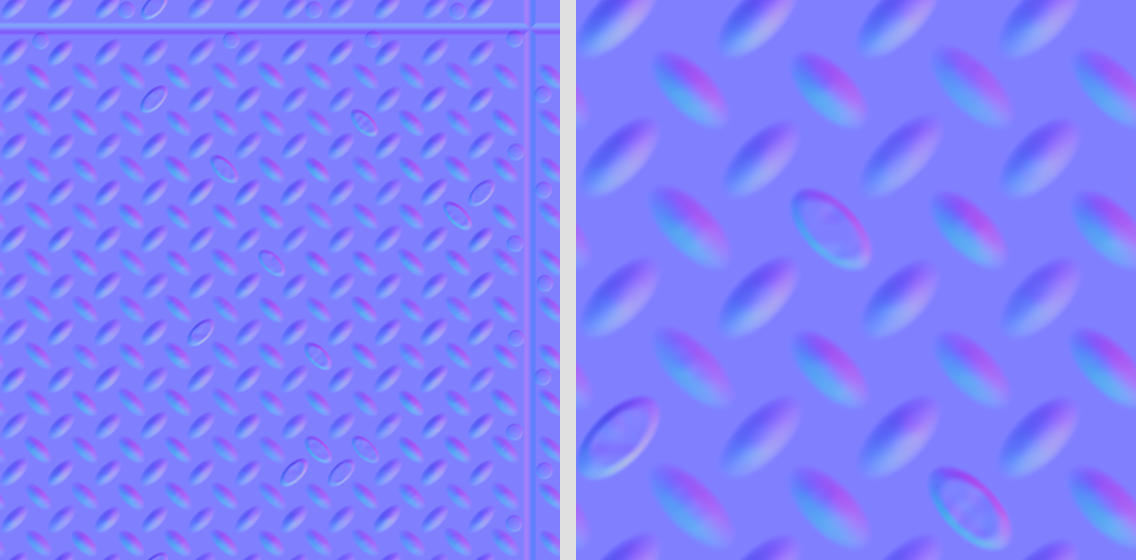
Left, the full canvas; right, a detail of the centre.
This texture map is drawn by a Shadertoy shader. Its source:

```glsl
// Tangent-space normal map of worn diamond tread plate with riveted seams.
// A height field (lens bumps, grooves, rivets) is summed in tread-cell units,
// then differentiated and packed as a normal with green pointing down.

const float CELLS        = 12.0;               // tread repeats per side
const vec2  RISING_POS   = vec2(0.31, 0.125);  // bump centres within a cell
const vec2  FALLING_POS  = vec2(0.82, 0.63);
const vec2  TREAD_RADII  = vec2(0.39, 0.185);  // half length, half width
const float TREAD_HEIGHT = 0.053;
const float WORN_SHARE   = 0.07;               // part of bumps pressed flat
const float DENT_AMOUNT  = 0.28;
const vec2  SEAM_POS     = vec2(11.355, 0.617); // from the top left
const float SEAM_WIDTH   = 0.135;
const float SEAM_DEPTH   = 0.026;
const float RIVET_RADIUS = 0.19;
const float RIVET_HEIGHT = 0.034;
const float RIVET_JITTER = 0.06;
const float SLOPE_STEP   = 0.02;

float hash(vec2 p) {
    return fract(sin(dot(p, vec2(127.1, 311.7))) * 43758.5453);
}

float noise(vec2 p) {
    vec2 i = floor(p), f = fract(p);
    f = f * f * (3.0 - 2.0 * f);
    return mix(mix(hash(i), hash(i + vec2(1, 0)), f.x),
               mix(hash(i + vec2(0, 1)), hash(i + vec2(1, 1)), f.x), f.y);
}

// Dome over the unit disc; flatness turns it into a steep-edged plateau.
float dome(vec2 p, float flatness) {
    float t = max(1.0 - dot(p, p), 0.0);
    return mix(t * t, 0.5 * smoothstep(0.0, 0.6, t), flatness);
}

// One diagonal bump per cell; lean is +1 for rising, -1 for falling.
float tread(vec2 g, vec2 center, float lean) {
    vec2 id = floor(g - center + 0.5);
    vec2 local = g - center - id;
    id = mod(id, CELLS);

    // Bumps that would cross a seam are left out.
    bool onSeam = lean > 0.0 ? id.x > CELLS - 1.5 : id.y < 0.5;
    if (onSeam) return 0.0;

    vec2 seed = id + 17.0 * lean;
    float r1 = hash(seed), r2 = hash(seed + 31.3), r3 = hash(seed + 57.9);
    local += 0.03 * (vec2(r1, r2) - 0.5);
    vec2 axis = normalize(vec2(1.0, -lean));
    vec2 q = vec2(dot(local, axis), dot(local, vec2(-axis.y, axis.x)));
    q /= TREAD_RADII * (0.94 + 0.12 * vec2(r2, r3));

    float worn = step(1.0 - WORN_SHARE, r3);
    float dents = DENT_AMOUNT * (0.5 + worn) * (noise(g * 9.0 + 40.0 * r1) - 0.5);
    return TREAD_HEIGHT * (0.86 + 0.28 * r1 + dents) * dome(q, worn);
}

float rivet(vec2 g, vec2 center) {
    vec2 jitter = vec2(hash(center), hash(center + 9.7)) - 0.5;
    vec2 q = (g - center - RIVET_JITTER * jitter) / RIVET_RADIUS;
    return RIVET_HEIGHT * dome(q, 0.6);
}

// Rivets run along both sides of each seam.
float rivets(vec2 g) {
    float h = 0.0;
    for (int i = 0; i < 5; i++) {
        float k = float(i);
        float along = 3.04 * k + min(k, 1.0);
        h = max(h, rivet(g, vec2(0.89 + along, 0.86)));
        h = max(h, rivet(g, vec2(2.70 + along, 0.24)));
        h = max(h, rivet(g, vec2(11.03, 3.23 + 2.0 * k)));
        h = max(h, rivet(g, vec2(11.65, 2.03 + 2.02 * k)));
    }
    return h;
}

float seams(vec2 g) {
    vec2 s = (g - SEAM_POS) / SEAM_WIDTH;
    return SEAM_DEPTH * max(dome(vec2(s.x, 0.0), 0.0), dome(vec2(s.y, 0.0), 0.0));
}

float height(vec2 g) {
    float bumps = tread(g, RISING_POS, 1.0) + tread(g, FALLING_POS, -1.0);
    return max(bumps, rivets(g)) - seams(g);
}

void mainImage(out vec4 fragColor, in vec2 fragCoord) {
    vec2 uv = fragCoord / iResolution.xy;
    vec2 g = CELLS * vec2(uv.x, 1.0 - uv.y);   // cell units, y downward

    // Central differences give the slope
    vec2 e = vec2(SLOPE_STEP, 0.0);
    vec2 slope = vec2(height(g + e.xy) - height(g - e.xy),
                      height(g + e.yx) - height(g - e.yx)) / (2.0 * SLOPE_STEP);

    vec3 normal = normalize(vec3(-slope, 1.0));
    fragColor = vec4(0.5 + 0.5 * normal, 1.0);
}
```
